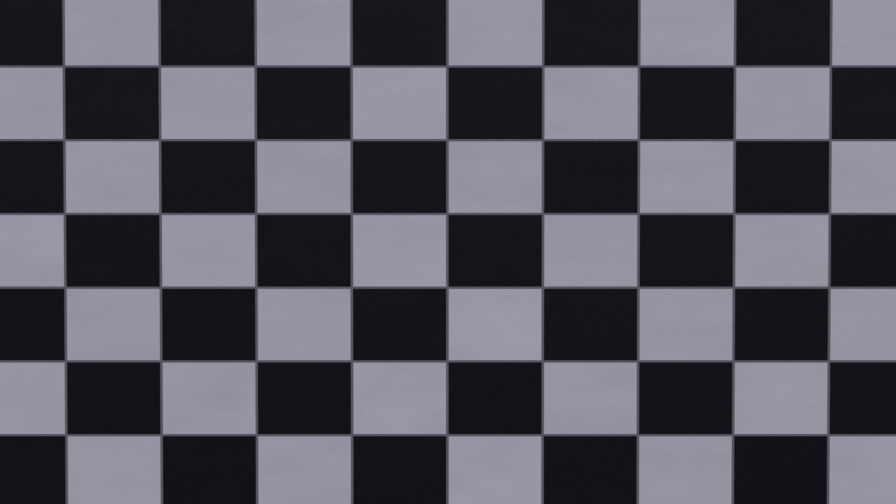
A Shadertoy shader for this pattern:

```glsl
// Worn checkerboard of wide black and grey tiles with thin grey joints.
// Signed soft square waves on each axis multiply into the checker; joints come
// from the distance to the grid, and hashed value noise adds smudges and grain.

// Lengths are fractions of the canvas height.
const vec2  PITCH      = vec2(0.1896, 0.1463);
const vec2  ANCHOR     = vec2(-0.0012, 0.1366);  // joint crossing; x from centre
const float KEYSTONE   = 0.009;                  // widening towards the top
const vec2  JOINT_HALF = vec2(0.0024, 0.0019);
const float SOFTNESS   = 0.0022;

const vec3 LIGHT_DIM    = vec3(0.565, 0.565, 0.615);
const vec3 LIGHT_BRIGHT = vec3(0.605, 0.605, 0.655);
const vec3 DARK_LOW     = vec3(0.065, 0.062, 0.085);
const vec3 DARK_HIGH    = vec3(0.100, 0.092, 0.112);
const vec3 JOINT        = vec3(0.330, 0.330, 0.370);

const float TILE_VARIATION = 0.35;
const float SMUDGE         = 0.9;
const float GRAIN          = 0.012;

float hash(vec2 p) {
    vec3 q = fract(vec3(p.xyx) * 0.1031);
    q += dot(q, q.yzx + 33.33);
    return fract((q.x + q.y) * q.z);
}

float valueNoise(vec2 p) {
    vec2 i = floor(p);
    vec2 f = fract(p);
    f = f * f * (3.0 - 2.0 * f);
    return mix(mix(hash(i), hash(i + vec2(1.0, 0.0)), f.x),
               mix(hash(i + vec2(0.0, 1.0)), hash(i + 1.0), f.x), f.y);
}

float fbm(vec2 p) {
    float sum = 0.0;
    float weight = 0.5;
    for (int octave = 0; octave < 3; octave++) {
        sum += weight * valueNoise(p);
        p = p * 2.03 + 17.0;
        weight *= 0.5;
    }
    return sum / 0.875;
}

void mainImage(out vec4 fragColor, in vec2 fragCoord) {
    float pixel = 1.0 / iResolution.y;
    vec2 uv = (fragCoord - vec2(0.5 * iResolution.x, 0.0)) * pixel;

    // Grid coordinates, tile index and distance to the nearest joint
    vec2 p = uv - ANCHOR;
    p.x *= 1.0 - KEYSTONE * (uv.y - 0.5);
    vec2 grid = p / PITCH;
    vec2 tile = floor(grid);
    vec2 toJoint = (0.5 - abs(fract(grid) - 0.5)) * PITCH;
    float soft = max(SOFTNESS, 0.6 * pixel);

    // Soft checker: even tiles are dark
    vec2 side = (1.0 - 2.0 * mod(tile, 2.0)) * smoothstep(0.0, 1.5 * soft, toJoint);
    float lightness = 0.5 - 0.5 * side.x * side.y;

    // Variation between tiles, and faint smudges stretched sideways
    float tileTone = hash(tile + 41.0) - 0.5;
    float smudge = fbm(uv * vec2(9.0, 24.0) + tile * 7.0 + 60.0) - 0.5;
    float wear = mix(0.5, 1.0, hash(tile + 83.0)) * SMUDGE * smudge;
    float tone = 0.5 + TILE_VARIATION * tileTone + wear;

    vec3 light = mix(LIGHT_DIM, LIGHT_BRIGHT, tone);
    vec3 dark = mix(DARK_LOW, DARK_HIGH, 0.6 * uv.y + 0.4 * tone);
    vec3 color = mix(dark, light, lightness);

    // Joints
    vec2 joint = 1.0 - smoothstep(JOINT_HALF - soft, JOINT_HALF + soft, toJoint);
    color = mix(color, JOINT, max(joint.x, joint.y));

    // Fine grain, fixed to the canvas
    color += GRAIN * (valueNoise(uv * 260.0 + 500.0) - 0.5);

    fragColor = vec4(color, 1.0);
}
```
